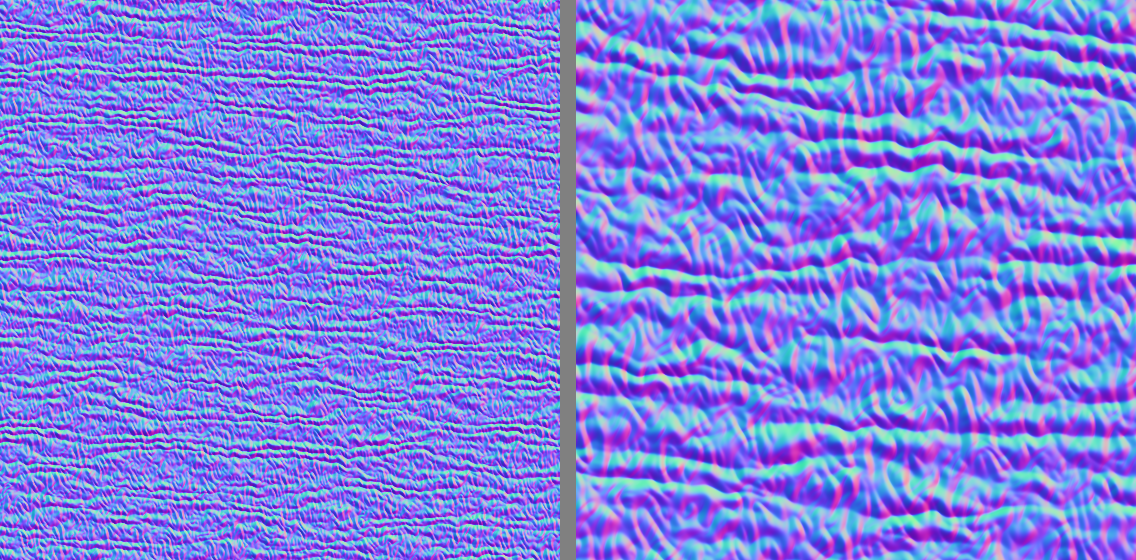
Left, the full canvas; right, a detail of the centre.
Give the GLSL for this texture map, as a WebGL 1 fragment shader.

```glsl
precision highp float;

uniform vec2 u_resolution;

// Rows of wrinkles: count, height, how far they stray and merge
const float ROW_COUNT = 41.0;
const float ROW_HEIGHT = 0.0066;
const float ROW_SKEW = -0.12;
const float ROW_ROUNDING = 0.13;
const float ROW_STRAY = 4.6;
const vec2 STRAY_FREQ = vec2(7.0, 21.0);
const float HEIGHT_VARIATION = 0.9;

// Cells per canvas, height and skew of the finer folds
const vec2 BRANCH_FREQ = vec2(25.0, 54.0);
const float BRANCH_HEIGHT = 0.0115;
const vec2 BRANCH_SKEW = vec2(-0.15, -0.1);

const vec2 GRAIN_FREQ = vec2(90.0, 56.0);
const float GRAIN_HEIGHT = 0.0108;
const vec2 GRAIN_SKEW = vec2(-0.27, 0.0);

const vec2 PORE_FREQ = vec2(112.0, 76.0);
const float PORE_HEIGHT = 0.0042;

// Overall run of the rows and their jagged edges
const float TILT = 0.05;
const float JAG = 0.0062;
const vec2 JAG_FREQ = vec2(56.0, 30.0);
const float GRAIN_SLANT = 0.2;
const float PORE_SLANT = -0.45;

const float FOLD_ROUNDING = 0.07;
const float SLOPE_STEP = 0.0011;
const float PI = 3.1415927;

float hash(vec2 cell) {
  vec3 q = fract(cell.xyx * vec3(0.1031, 0.1030, 0.0973));
  q += dot(q, q.yzx + 33.33);
  return fract((q.x + q.y) * q.z);
}

float cornerRamp(vec2 cell, vec2 offset) {
  float angle = 2.0 * PI * hash(cell);
  return dot(vec2(cos(angle), sin(angle)), offset);
}

float gradientNoise(vec2 p) {
  vec2 cell = floor(p);
  vec2 f = p - cell;
  vec2 blend = f * f * f * (f * (f * 6.0 - 15.0) + 10.0);
  vec2 e = vec2(1.0, 0.0);
  float low = mix(cornerRamp(cell, f), cornerRamp(cell + e.xy, f - e.xy), blend.x);
  float high = mix(cornerRamp(cell + e.yx, f - e.yx), cornerRamp(cell + e.xx, f - e.xx), blend.x);
  return mix(low, high, blend.y);
}

float roundedAbs(float x, float rounding) {
  return sqrt(x * x + rounding * rounding);
}

// Rounded bumps parted by narrow creases, leaning along the skew
float folds(vec2 p, vec2 skew) {
  float n = gradientNoise(p + skew * abs(gradientNoise(p)));
  return roundedAbs(n, FOLD_ROUNDING);
}

// Domed rows that wander, split and join
float wrinkleRows(vec2 p) {
  float phase = PI * ROW_COUNT * p.y + ROW_STRAY * gradientNoise(p * STRAY_FREQ + 17.3);
  float row = sin(phase + ROW_SKEW * abs(sin(phase)));
  float swell = 1.0 + HEIGHT_VARIATION * gradientNoise(p * STRAY_FREQ + 63.8);
  return swell * roundedAbs(row, ROW_ROUNDING);
}

float surfaceHeight(vec2 p) {
  // Tilt the rows and break their edges
  vec2 q = vec2(p.x, p.y + TILT * p.x);
  q.y += JAG * gradientNoise(p * JAG_FREQ + 41.7);

  // Rows and the short creases across them
  float h = ROW_HEIGHT * wrinkleRows(q);
  h += BRANCH_HEIGHT * folds(q * BRANCH_FREQ + 71.2, BRANCH_SKEW);

  // Fine upright grain, slanted both ways
  vec2 grain = vec2(q.x + GRAIN_SLANT * q.y, q.y);
  vec2 pore = vec2(q.x + PORE_SLANT * q.y, q.y);
  h += GRAIN_HEIGHT * folds(grain * GRAIN_FREQ + 113.6, GRAIN_SKEW);
  h += PORE_HEIGHT * folds(pore * PORE_FREQ + 157.9, GRAIN_SKEW);
  return h;
}

void main() {
  vec2 uv = gl_FragCoord.xy / u_resolution;

  // Surface normal from central differences, packed into colour
  vec2 d = vec2(SLOPE_STEP, 0.0);
  vec2 slope = vec2(
    surfaceHeight(uv + d.xy) - surfaceHeight(uv - d.xy),
    surfaceHeight(uv + d.yx) - surfaceHeight(uv - d.yx)
  ) / (2.0 * SLOPE_STEP);
  vec3 normal = normalize(vec3(-slope, 1.0));
  gl_FragColor = vec4(normal * 0.5 + 0.5, 1.0);
}
```
